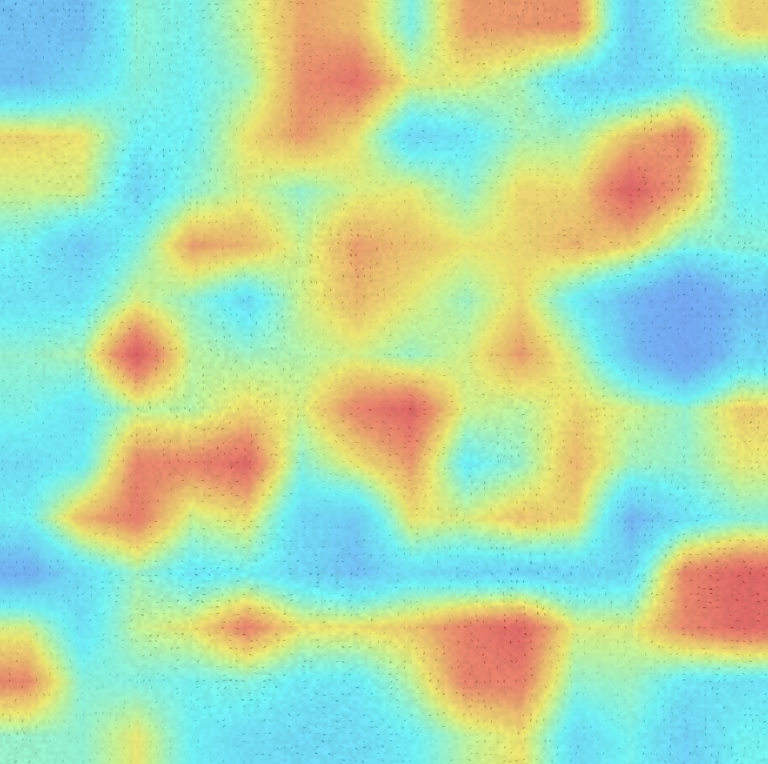
A Shadertoy shader for this background:

```glsl
// Soft rainbow heat field: warm ridges and peaks on cyan, with fine dark grain.

const float GRID = 14.0;         // heat nodes per side
const int SEED = 83;             // selects the arrangement of nodes
const float NEIGHBOUR = 0.35;    // how strongly adjacent nodes share heat
const float HEAT_MEAN = 1.2;
const float HEAT_SLOPE = 5.9;    // turns raw heat into an area share
const float GRAIN_SCALE = 210.0;
const float GRAIN_AMOUNT = 0.07;
const float FLECK_SCALE = 115.0;
const float FLECK_DENSITY = 0.5;
const float FLECK_AMOUNT = 0.17;

const int STOPS = 9;
const float STOP_AT[STOPS] = float[](0.0, 0.08, 0.24, 0.44, 0.61, 0.76, 0.89, 0.965, 1.0);
const vec3 STOP_COLOUR[STOPS] = vec3[](
    vec3(0.45, 0.65, 0.94), vec3(0.44, 0.83, 0.95), vec3(0.44, 0.94, 0.95),
    vec3(0.60, 0.94, 0.78), vec3(0.76, 0.94, 0.59), vec3(0.91, 0.90, 0.45),
    vec3(0.91, 0.73, 0.43), vec3(0.90, 0.50, 0.42), vec3(0.83, 0.33, 0.38));

float hash(vec2 p) {
    vec3 q = fract(p.xyx * vec3(0.1031, 0.1030, 0.0973));
    q += dot(q, q.yzx + 33.33);
    return fract((q.x + q.y) * q.z);
}

// Shuffles the 16 x 16 nodes, so every heat level occurs exactly once.
float shuffledLevel(ivec2 node) {
    int k = ((node.x + 1) & 15) + 16 * ((node.y + 1) & 15);
    for (int i = 0; i < 4; i++) {
        k = (k * 109 + SEED + 58 * i) & 255;
        k ^= k >> (3 + (i & 1));
    }
    return (float(k) + 0.5) / 256.0;
}

float nodeHeat(ivec2 n) {
    float around = shuffledLevel(n + ivec2(1, 0)) + shuffledLevel(n - ivec2(1, 0))
                 + shuffledLevel(n + ivec2(0, 1)) + shuffledLevel(n - ivec2(0, 1));
    return shuffledLevel(n) + NEIGHBOUR * around;
}

// Linear blending keeps the pointed peaks and axis-aligned ridges.
float heatField(vec2 uv) {
    vec2 p = clamp(uv * GRID - 0.5, 0.0, GRID - 1.001);
    ivec2 n = ivec2(floor(p));
    vec2 f = fract(p);
    float low = mix(nodeHeat(n), nodeHeat(n + ivec2(1, 0)), f.x);
    float high = mix(nodeHeat(n + ivec2(0, 1)), nodeHeat(n + ivec2(1, 1)), f.x);
    return mix(low, high, f.y);
}

vec3 heatColour(float share) {
    vec3 colour = STOP_COLOUR[0];
    for (int i = 1; i < STOPS; i++) {
        float t = clamp((share - STOP_AT[i - 1]) / (STOP_AT[i] - STOP_AT[i - 1]), 0.0, 1.0);
        colour = mix(colour, STOP_COLOUR[i], t);
    }
    return colour;
}

float valueNoise(vec2 p) {
    vec2 c = floor(p);
    vec2 f = smoothstep(0.0, 1.0, fract(p));
    return mix(mix(hash(c), hash(c + vec2(1, 0)), f.x),
               mix(hash(c + vec2(0, 1)), hash(c + vec2(1, 1)), f.x), f.y);
}

// One short, soft stroke per cell, turned by slow layered sines.
float flecks(vec2 uv) {
    vec2 p = uv * FLECK_SCALE;
    vec2 cell = floor(p);
    vec2 jitter = vec2(hash(cell + 17.0), hash(cell + 71.0)) - 0.5;
    vec2 d = fract(p) - 0.5 - 0.4 * jitter;
    float angle = 0.8 + sin(uv.x * 9.0 + 2.0 * sin(uv.y * 7.0)) + 1.5 * jitter.x;
    vec2 along = vec2(cos(angle), sin(angle));
    vec2 local = vec2(dot(d, along), dot(d, vec2(-along.y, along.x)));
    float stroke = 1.0 - smoothstep(0.05, 0.29, length(local * vec2(0.8, 1.6)));
    float present = step(hash(cell + 5.0), FLECK_DENSITY);
    return stroke * present * hash(cell + 131.0);
}

void mainImage(out vec4 fragColor, in vec2 fragCoord) {
    vec2 uv = fragCoord / iResolution.xy;

    // Heat colours
    float share = 1.0 / (1.0 + exp(-HEAT_SLOPE * (heatField(uv) - HEAT_MEAN)));
    vec3 colour = heatColour(share);

    // Mottled grain and dark flecks, stronger in patches
    float patchiness = 0.5 + 0.8 * valueNoise(uv * 9.0 + 40.0);
    float grain = valueNoise(uv * GRAIN_SCALE) - 0.5;
    colour *= 1.0 + GRAIN_AMOUNT * patchiness * grain;
    colour -= FLECK_AMOUNT * patchiness * flecks(uv);

    fragColor = vec4(clamp(colour, 0.0, 1.0), 1.0);
}
```
